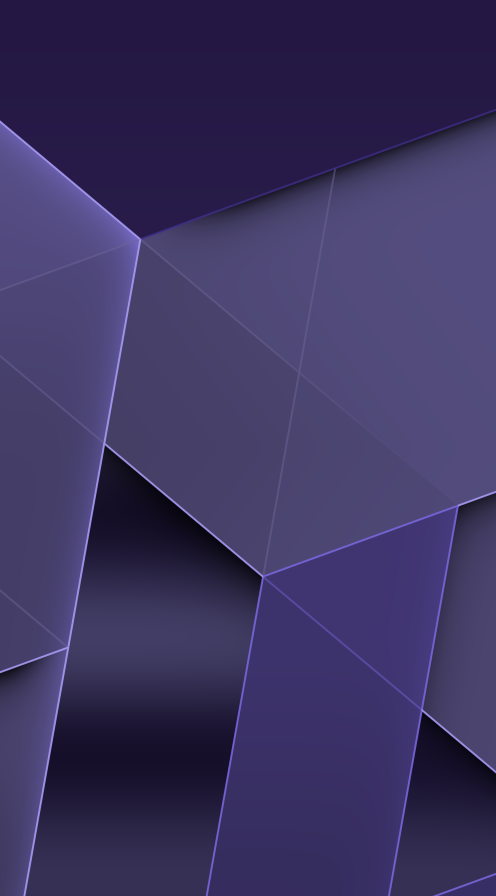
Give the GLSL for this background, as a Shadertoy shader.

```glsl
// Overlapping violet panels on a 60 degree line grid, with lit edges and soft shadows.

float px; // one pixel in canvas heights

// Soft half plane: 1 where d is positive
float side(float d) { return smoothstep(-0.6 * px, 0.6 * px, d); }

// Thin smooth line at d = 0
float edge(float d) { return 1.0 - smoothstep(0.0003, 0.0006 + 1.1 * px, abs(d)); }

// Falloff on the positive side of d
float falloff(float d, float size) { return exp(-max(d, 0.0) / size); }

void mainImage(out vec4 fragColor, in vec2 fragCoord) {
    px = 1.0 / iResolution.y;
    vec2 p = fragCoord * px;

    // Grid coordinates: steep, falling and rising line families
    const float cell = 0.2004;
    float u = dot(p, vec2(0.985, -0.174)) - 0.0268;
    float v = dot(p, vec2(0.643, 0.766)) - 0.4617;
    float w = dot(p, vec2(-0.342, 0.940)) - 0.2347;
    float top = w - 2.0 * cell;
    float ridge = v - cell;

    float left = side(-u), right = side(u - 2.0 * cell);
    float column = side(u) * side(cell - u);
    float middle = side(u - cell) * side(2.0 * cell - u);
    float low = side(-w), high = side(w), belowTop = side(-top);

    vec3 lilac = vec3(0.66, 0.61, 0.96);
    vec3 violet = vec3(0.47, 0.40, 0.86);
    vec3 haze = vec3(0.43, 0.39, 0.59);

    // Large central panel, shaded below the top sheet
    vec3 slate = mix(vec3(0.275, 0.25, 0.405), vec3(0.31, 0.285, 0.47),
                     smoothstep(0.0, 0.55, p.x * 0.8 + abs(p.y - 0.5) * 0.6));
    vec3 color = slate;
    color *= 1.0 + 0.05 * side(ridge) - 0.03 * side(cell - u) * side(-ridge);
    color *= 1.0 - 0.75 * falloff(-top, 0.016) * smoothstep(0.0, 0.12, u);

    // Left panel with glowing rims, and the panel tucked below it
    vec3 wing = mix(vec3(0.275, 0.25, 0.42), vec3(0.31, 0.28, 0.48), smoothstep(0.45, 0.8, p.y));
    wing *= 1.0 + 0.05 * side(top) - 0.04 * side(-v);
    wing += vec3(0.09, 0.08, 0.18) * falloff(-ridge, 0.02);
    vec3 tucked = vec3(0.28, 0.255, 0.42) * mix(0.85, 1.0, smoothstep(0.0, 0.2, p.y));
    tucked *= 1.0 - 0.85 * falloff(-w, 0.018) * smoothstep(0.0, 0.06, -u);
    wing = mix(wing, tucked, low);
    wing += vec3(0.08, 0.07, 0.16) * falloff(-u, 0.016);
    color = mix(color, wing, left);

    // Recessed column with horizontal bands of light
    float band = 0.5 + 0.5 * cos((p.y - 0.29) * 23.3);
    vec3 recess = mix(vec3(0.085, 0.06, 0.165), vec3(0.26, 0.24, 0.395),
                      band * mix(0.72, 1.0, smoothstep(0.05, 0.2, p.y)));
    recess *= 1.0 - 0.75 * falloff(-v, 0.025);
    color = mix(color, recess, column * side(-v));

    // Violet prism
    vec3 prism = mix(vec3(0.21, 0.175, 0.37), vec3(0.24, 0.2, 0.425), smoothstep(0.0, 0.3, p.y));
    prism *= 1.0 + 0.04 * side(v);
    prism += vec3(0.03, 0.025, 0.06) * falloff(2.0 * cell - u, 0.02);
    color = mix(color, prism, middle * low);

    // Right side: slate face, dark gap, violet corner
    vec3 face = vec3(0.295, 0.27, 0.44);
    face *= 1.0 - 0.65 * falloff(-w, 0.02);
    face *= 1.0 - 0.3 * falloff(u - 2.0 * cell, 0.02);
    vec3 gap = mix(vec3(0.21, 0.19, 0.33), vec3(0.09, 0.065, 0.18), smoothstep(0.02, 0.16, p.y));
    gap *= 1.0 - 0.65 * falloff(-v, 0.018);
    face = mix(face, gap, side(-v));
    face = mix(face, vec3(0.22, 0.18, 0.40), side(-w - 2.0 * cell));
    color = mix(color, face, right * low);

    // Top sheet
    vec3 sheet = mix(vec3(0.155, 0.105, 0.285), vec3(0.14, 0.09, 0.265), smoothstep(0.75, 1.0, p.y));
    color = mix(color, sheet, side(ridge) * side(top));

    // Faint creases
    float crease = edge(top) * left;
    crease = max(crease, (edge(v) + edge(v + cell)) * left * high);
    crease = max(crease, edge(ridge) * side(u) * high * (1.0 - smoothstep(0.25, 0.5, p.x)));
    crease = max(crease, edge(u - cell) * high * belowTop);
    color = mix(color, haze, 0.5 * crease);
    color = mix(color, violet, 0.45 * edge(v) * middle * low);

    // Violet rims
    color = mix(color, vec3(0.25, 0.18, 0.54), 0.8 * edge(top) * side(u));
    float rim = (edge(u - cell) + edge(u - 2.0 * cell)) * low;
    rim = max(rim, edge(w) * middle);
    rim = max(rim, edge(w + 2.0 * cell) * right);
    color = mix(color, violet, 0.9 * min(rim, 1.0));

    // Bright rims
    float lit = edge(ridge) * left;
    lit = max(lit, edge(u) * belowTop);
    lit = max(lit, edge(v) * (column + right));
    lit = max(lit, edge(w) * (left + right));
    color = mix(color, lilac, 0.9 * min(lit, 1.0));

    fragColor = vec4(color, 1.0);
}
```
